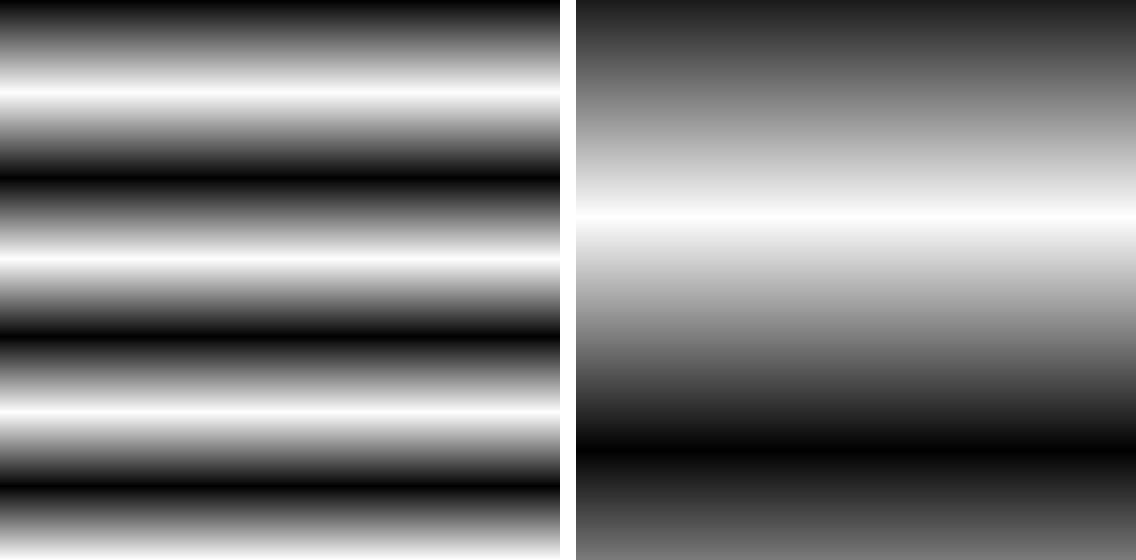
Left, the full canvas; right, a detail of the centre.
Write a WebGL 1 fragment shader that draws this pattern.

```glsl
precision highp float;
// Level black-to-white gradient bands, white at the bottom edge and black at the top.
// A triangle wave runs over a sine-warped height, so the bands slowly widen upwards.
// Every ramp is linear and uniform across the width.

uniform vec2 u_resolution;

#define RAMP_COUNT 7.0              // black/white ramps from bottom to top
#define WARP_ANGLE 0.71             // radians of sine arc; larger widens the top bands more
#define DARK_COLOR vec3(0.0)
#define LIGHT_COLOR vec3(1.0)

// Height remapped to 0..1 along the first part of a sine arc.
float warpHeight(float height) {
  return sin(WARP_ANGLE * height) / sin(WARP_ANGLE);
}

// Linear wave of period 2: one at even phases, zero at odd phases.
float triangleWave(float phase) {
  return abs(1.0 - mod(phase, 2.0));
}

void main() {
  float height = gl_FragCoord.y / u_resolution.y;
  float brightness = triangleWave(RAMP_COUNT * warpHeight(height));
  gl_FragColor = vec4(mix(DARK_COLOR, LIGHT_COLOR, brightness), 1.0);
}
```
